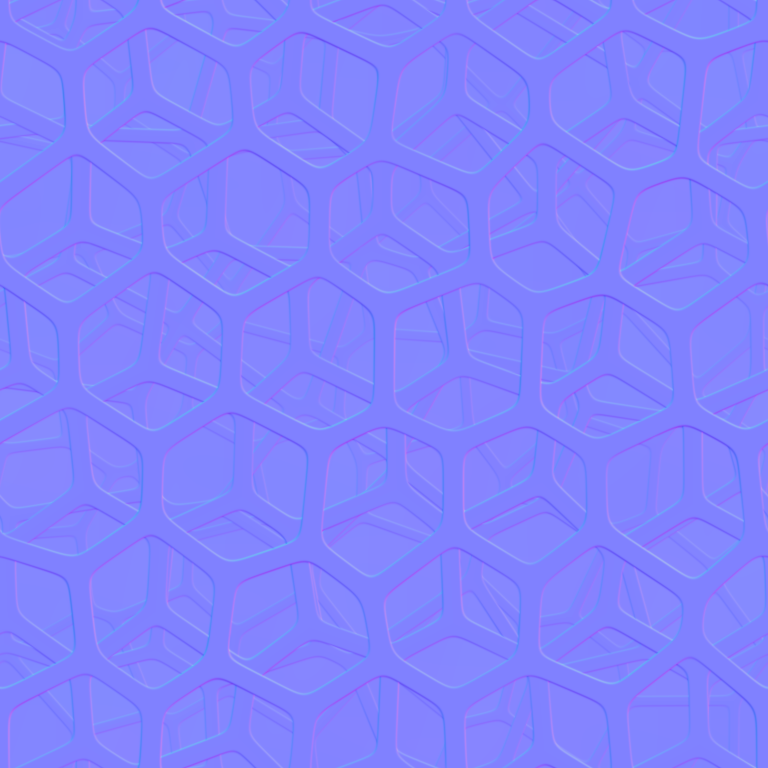
Write a WebGL 2 fragment shader that draws this texture map.

```glsl
#version 300 es
precision highp float;

uniform vec2 u_resolution;
out vec4 fragColor;

#define GRID vec2(5.0, 6.0)       // cells across and down, rows must be even
#define DEEP_GRID vec2(6.0, 8.0)
#define FRONT_OFFSET vec2(0.1, 0.03)
#define CELL_RADIUS 0.113
#define FRONT_JITTER 0.27
#define DEEP_JITTER 0.62
#define BAR_HALF_WIDTH 0.0132
#define CORNER_SHARPNESS 165.0
#define RIM_WIDTH 0.0014
#define RIM_SLOPE 0.38
#define FACET_TILT 0.035
#define TAU 6.2831853

struct Cell {
    float edge;    // rounded distance to the cell border
    vec2 inward;   // direction from the border into the cell
    vec2 random;
};

vec2 hash22(vec2 p) {
    vec3 q = fract(p.xyx * vec3(0.1031, 0.1030, 0.0973));
    q += dot(q, q.yzx + 33.33);
    return fract((q.xx + q.yz) * q.zy);
}

// Seed of a staggered lattice that wraps at the canvas border
vec2 seedPoint(vec2 id, vec2 grid, float jitter, float salt) {
    vec2 wobble = hash22(mod(id, grid) + salt) - 0.5;
    vec2 stagger = vec2(0.5 * mod(id.y, 2.0), 0.0);
    return (id + stagger + jitter * wobble) / grid;
}

Cell honeycomb(vec2 p, vec2 grid, float jitter, float sharpness, float salt) {
    vec2 base = floor(p * grid + vec2(0.25, 0.5));
    vec2 nearestId = base;
    vec2 toNearest = vec2(9.0);

    // Nearest seed
    for (int j = -2; j <= 2; j++)
    for (int i = -2; i <= 2; i++) {
        vec2 id = base + vec2(i, j);
        vec2 toSeed = seedPoint(id, grid, jitter, salt) - p;
        if (dot(toSeed, toSeed) < dot(toNearest, toNearest)) {
            toNearest = toSeed;
            nearestId = id;
        }
    }

    // Soft minimum of the border distances rounds the corners
    float total = 1e-9;
    vec2 inward = vec2(0.0);
    for (int j = -2; j <= 2; j++)
    for (int i = -2; i <= 2; i++) {
        if (i == 0 && j == 0) continue;
        vec2 toSeed = seedPoint(nearestId + vec2(i, j), grid, jitter, salt) - p;
        vec2 across = normalize(toSeed - toNearest);
        float weight = exp(-sharpness * dot(0.5 * (toSeed + toNearest), across));
        total += weight;
        inward -= weight * across;
    }
    vec2 random = hash22(mod(nearestId, grid) + salt + 41.0);
    return Cell(-log(total) / sharpness, inward / total, random);
}

// Lays one web of bars over the slopes behind it; depth runs from 0 to 1
vec2 addWeb(vec2 slope, vec2 p, vec2 grid, float jitter, float halfWidth, float depth, float salt) {
    float sharpness = CORNER_SHARPNESS * (1.0 + 0.8 * depth);
    Cell cell = honeycomb(p, grid, jitter, sharpness, salt);
    float pixel = 1.0 / min(u_resolution.x, u_resolution.y);
    float fromRim = cell.edge - halfWidth;
    float bar = 1.0 - smoothstep(-0.7 * pixel, 0.7 * pixel, fromRim);

    // Flat bars over tilted facets
    vec2 barSlope = vec2(0.002, 0.01) + depth * vec2(0.014, 0.012);
    vec2 facet = (cell.random - 0.5) * FACET_TILT * depth;
    slope = mix(slope + facet, barSlope + 0.5 * facet, bar);

    // Thin bevel that fades here and there
    float rim = exp(-pow(fromRim / max(RIM_WIDTH, 0.75 * pixel), 2.0));
    float wear = 0.8 + 0.25 * sin(TAU * (3.0 * p.x + 2.0 * p.y) + salt)
                      * sin(TAU * (4.0 * p.y - p.x));
    float strength = RIM_SLOPE * mix(1.0, 0.4, depth) * wear;
    return slope + cell.inward * strength * rim;
}

void main() {
    vec2 uv = gl_FragCoord.xy / u_resolution;

    // Gently rolling floor
    vec2 wave = sin(TAU * vec2(2.0 * uv.x + 3.0 * uv.y, 4.0 * uv.x - 2.0 * uv.y));
    vec2 slope = vec2(0.038, 0.052) + 0.005 * wave + 0.005 * sin(TAU * 5.0 * uv.yx + wave);

    // Webs from back to front
    slope = addWeb(slope, uv, DEEP_GRID, DEEP_JITTER, 0.0062, 1.0, 17.0);
    slope = addWeb(slope, uv - vec2(0.03, 0.07), GRID, DEEP_JITTER, 0.0085, 0.7, 5.0);
    vec2 middleOffset = FRONT_OFFSET - vec2(0.0, CELL_RADIUS);
    slope = addWeb(slope, uv - middleOffset, GRID, FRONT_JITTER, 0.92 * BAR_HALF_WIDTH, 0.3, 29.0);
    slope = addWeb(slope, uv - FRONT_OFFSET, GRID, FRONT_JITTER, BAR_HALF_WIDTH, 0.0, 3.0);

    // Pack the surface normal as colour
    float up = sqrt(max(1.0 - dot(slope, slope), 0.0));
    fragColor = vec4(0.5 + 0.5 * vec3(slope, up), 1.0);
}
```
